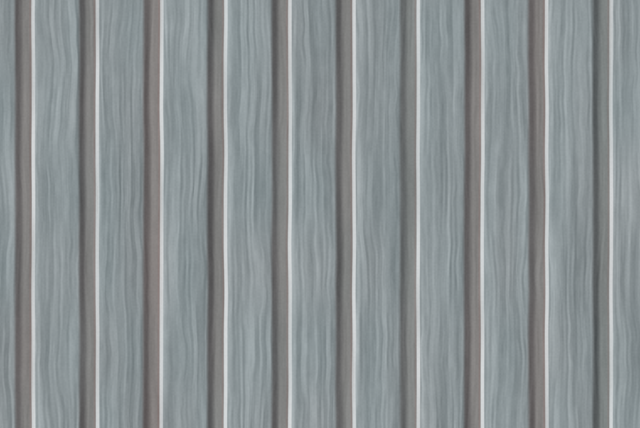
Give the GLSL for this texture, as a Shadertoy shader.

```glsl
// Vertical grey cladding: ten embossed wood-grain boards across the canvas.
// Each repeat is a lit edge, a flat board, a shadow and a recessed groove;
// stretched, gently bent value noise supplies the grain and the wear.

const float BOARDS = 9.97;          // repeats across the width
const float FIRST_EDGE = 0.052;     // position of the first lit edge
const float SHADOW_START = 0.715;   // phases within one repeat
const float SHADOW_CORE = 0.765;
const float SHADOW_END = 0.86;
const float EDGE_WIDTH = 0.027;     // half width of the lit edge
const float GRAIN_DENSITY = 27.0;   // noise cells across one repeat
const float GRAIN_STRETCH = 8.0;    // noise cells along one canvas width
const float GRAIN_DEPTH = 0.17;
const float GRAIN_BEND = 0.045;

const vec3 BOARD_COLOR  = vec3(0.545, 0.580, 0.590);
const vec3 GROOVE_COLOR = vec3(0.495, 0.512, 0.508);
const vec3 SHADOW_COLOR = vec3(0.345, 0.358, 0.362);
const vec3 EDGE_COLOR   = vec3(0.830, 0.843, 0.848);
const vec3 WARM_TINT    = vec3(0.018, -0.004, -0.006);

float hash(vec2 p) {
    vec3 q = fract(vec3(p.xyx) * 0.1031);
    q += dot(q, q.yzx + 33.33);
    return fract((q.x + q.y) * q.z);
}

float noise(vec2 p) {
    vec2 cell = floor(p), f = fract(p);
    f = f * f * (3.0 - 2.0 * f);
    return mix(mix(hash(cell), hash(cell + vec2(1, 0)), f.x),
               mix(hash(cell + vec2(0, 1)), hash(cell + vec2(1, 1)), f.x), f.y);
}

// Signed streaks running along y, bent differently on every board
float woodGrain(vec2 p, float seed) {
    vec2 bendPos = vec2(p.x * 2.5 + seed * 17.0, p.y * 9.0 + seed * 5.0);
    float bend = (noise(bendPos) - 0.5) * 2.0
               + (noise(bendPos * vec2(2.0, 3.5) + 40.0) - 0.5) * 0.7;
    vec2 q = vec2((p.x + bend * GRAIN_BEND) * GRAIN_DENSITY + seed * 61.0,
                  p.y * GRAIN_STRETCH + seed * 13.0);
    float fine = noise(q) - 0.5;
    float broad = noise(q * vec2(0.4, 0.5) + 90.0) - 0.5;
    float fibre = noise(q * vec2(1.3, 6.0) + 170.0) - 0.5;
    return fine * 0.65 + broad * 0.35 + fibre * 0.22;
}

void mainImage(out vec4 fragColor, in vec2 fragCoord) {
    vec2 p = fragCoord / iResolution.x;
    float pixel = BOARDS / iResolution.x;

    // Repeat index and phase, with a slightly uneven edge
    float s = (p.x - FIRST_EDGE) * BOARDS;
    s += (noise(vec2(floor(s + 0.5) * 7.0 + 80.0, p.y * 14.0)) - 0.5) * 0.014;
    float board = floor(s) + 20.0;
    float phase = fract(s);
    float edgeIndex = floor(s + 0.5) + 20.0;
    float edgeDistance = s - floor(s + 0.5);

    // Board face, brighter near the light and darker towards the shadow
    vec3 face = BOARD_COLOR + 0.022 * (0.5 - phase / SHADOW_START);
    face += 0.025 * (hash(vec2(board, 3.0)) - 0.5);

    // Recess: soft shadow under the board that fades into the groove
    float soft = max(0.035, pixel);
    float recessed = smoothstep(SHADOW_START - soft, SHADOW_START + soft, phase);
    float lift = smoothstep(SHADOW_CORE, SHADOW_END, phase);
    float depth = 0.8 + 0.3 * hash(vec2(board, 11.0));
    vec3 shadow = mix(GROOVE_COLOR, SHADOW_COLOR, depth);
    vec3 groove = mix(shadow, GROOVE_COLOR, lift);
    groove += WARM_TINT * (2.0 * hash(vec2(board, 23.0)) - 0.4);
    vec3 color = mix(face, groove, recessed);

    // Grain is weaker inside the recess
    float grain = woodGrain(vec2(s, p.y), board);
    color += grain * GRAIN_DEPTH * mix(1.0, 0.5, recessed);

    // Thin warm line just before the lit edge
    float lip = smoothstep(0.03, 0.0, abs(edgeDistance + 0.045));
    color += lip * (WARM_TINT * 1.5 - 0.025);

    // Lit edge with a faint shoulder and worn brightness
    float wear = noise(vec2(edgeIndex * 9.0, p.y * 11.0));
    float line = 1.0 - smoothstep(EDGE_WIDTH * 0.45, EDGE_WIDTH + pixel,
                                  abs(edgeDistance));
    float shoulder = smoothstep(0.10, 0.02, abs(edgeDistance - 0.025));
    color += shoulder * 0.035;
    color = mix(color, EDGE_COLOR, line * mix(0.72, 1.0, wear));

    // Broad weathering and fine surface speckle
    color += 0.022 * (noise(p * vec2(9.0, 5.0) + 31.0) - 0.5);
    color += 0.018 * (noise(p * 380.0) - 0.5);
    color += WARM_TINT * 0.6 * (noise(p * vec2(24.0, 8.0) + 70.0) - 0.5);

    fragColor = vec4(clamp(color, 0.0, 1.0), 1.0);
}
```
